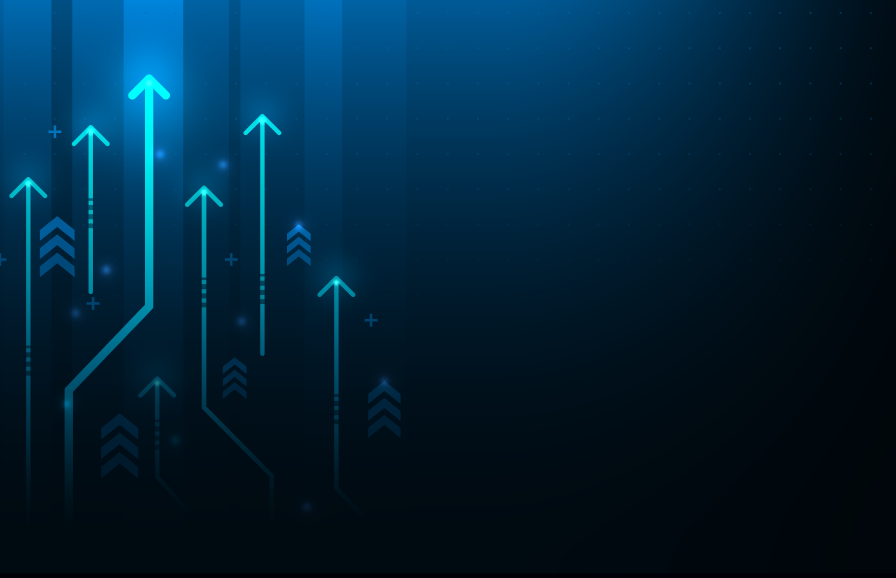
Give the GLSL for this background, as a WebGL 1 fragment shader.

```glsl
precision highp float;
// Glowing cyan arrows rising over a dark blue striped backdrop.
uniform vec2 u_resolution;

const vec3 NIGHT = vec3(0.0, 0.038, 0.065);
const vec3 BLUE = vec3(0.0, 0.315, 0.525);
const vec3 AZURE = vec3(0.0, 0.42, 0.70);
const vec3 TEAL = vec3(0.0, 0.45, 0.60);
const vec3 CYAN = vec3(0.0, 1.0, 1.0);
const vec3 PALE = vec3(0.5, 1.0, 0.75);
const vec3 HAZE = vec3(0.16, 0.40, 0.72);

// Lengths are hundredths of the canvas height.
float cover(float d, float pixel) {
  return clamp(0.5 - d / pixel, 0.0, 1.0);
}

float band(float x, float a, float b, float pixel) {
  return cover(abs(x - 0.5 * (a + b)) - 0.5 * (b - a), pixel);
}

float segment(vec2 p, vec2 a, vec2 b) {
  vec2 ab = b - a;
  float h = clamp(dot(p - a, ab) / max(dot(ab, ab), 0.0001), 0.0, 1.0);
  return length(p - a - ab * h);
}

float glow(vec2 p, vec2 center, float radius) {
  vec2 q = (p - center) / radius;
  return exp(-dot(q, q));
}

// Vertical gradient, light stripes and a dark right side
vec3 backdrop(vec2 p, float pixel) {
  float stripes = 1.0 + 0.10 * band(p.x, -2.0, 70.3, pixel);
  stripes += 0.10 * band(p.x, 0.6, 31.7, pixel);
  stripes -= 0.34 * band(p.x, 8.9, 12.5, pixel);
  stripes += 0.32 * band(p.x, 21.4, 31.7, pixel);
  stripes -= 0.17 * band(p.x, 39.6, 41.6, pixel);
  stripes += 0.18 * band(p.x, 52.7, 59.2, pixel);
  float rise = pow(clamp(p.y / 100.0, 0.0, 1.0), 2.2);
  float side = 1.0 - 0.95 * smoothstep(85.0, 165.0, p.x);
  return NIGHT * (0.6 + 0.4 * side) + BLUE * rise * side * stripes;
}

float dotGrid(vec2 p, float pixel) {
  vec2 cell = vec2(5.23, 6.10);
  vec2 q = (fract((p - vec2(4.24, 97.76)) / cell + 0.5) - 0.5) * cell;
  return cover(length(q) - 0.18, pixel) * smoothstep(35.0, 100.0, p.y);
}

// Stem from tip to knee, slanting to the foot, then dropping to the end
vec3 arrow(vec3 base, vec2 p, vec2 tip, float kneeY, vec2 foot, float endY,
           float radius, float dashY, float strength, float pixel) {
  vec2 knee = vec2(tip.x, kneeY);
  float stem = min(segment(p, tip, knee), segment(p, knee, foot));
  stem = min(stem, segment(p, foot, vec2(foot.x, endY)));
  vec2 q = vec2(abs(p.x - tip.x), p.y - tip.y);
  float head = segment(q, vec2(0.0), vec2(2.9, -2.9));
  float gap = smoothstep(0.15, 0.3, abs(fract((p.y - dashY) / 1.6) - 0.5));
  gap *= band(p.y, dashY - 5.2, dashY, pixel);
  float shape = max(cover(stem - radius, pixel) * (1.0 - 0.65 * gap),
                    cover(head - radius, pixel));
  float fade = strength * smoothstep(6.0, 52.0, p.y);
  vec3 ink = mix(TEAL, CYAN, smoothstep(30.0, 86.0, p.y));
  vec3 c = base + TEAL * 0.25 * fade * glow(p, tip, 5.0 * radius + 2.0);
  c = mix(c, ink, shape * fade);
  return c + PALE * 0.6 * fade * glow(p, tip - vec2(0.0, 0.8), 0.5);
}

vec3 chevrons(vec3 base, vec2 p, vec2 tip, float halfWidth, float strength, float pixel) {
  vec2 q = vec2(abs(p.x - tip.x), tip.y - p.y) / halfWidth;
  float unit = pixel / halfWidth;
  float shape = 0.0;
  for (int i = 0; i < 3; i++) {
    float top = float(i) * 1.05 + 0.8 * q.x;
    shape += band(q.y, top, top + 0.62, unit) * (1.0 - 0.15 * float(i));
  }
  return mix(base, AZURE, min(shape, 1.0) * cover(q.x - 1.0, unit) * strength);
}

float plusSign(vec2 p, vec2 center, float pixel) {
  vec2 q = abs(p - center);
  return cover(max(max(q.x, q.y) - 1.1, min(q.x, q.y) - 0.22), pixel);
}

vec3 spark(vec2 p, vec2 center, vec3 tint) {
  return tint * (0.45 * glow(p, center, 0.75) + 0.12 * glow(p, center, 1.8));
}

void main() {
  float pixel = 100.0 / u_resolution.y;
  vec2 p = gl_FragCoord.xy * pixel;
  vec3 c = backdrop(p, pixel);
  c = mix(c, AZURE, 0.35 * dotGrid(p, pixel));
  c += TEAL * 0.28 * glow(p, vec2(25.8, 81.0), 9.0);

  // Chevron stacks and plus signs
  c = chevrons(c, p, vec2(9.9, 62.6), 3.0, 0.8, pixel);
  c = chevrons(c, p, vec2(51.7, 61.2), 2.05, 0.8, pixel);
  c = chevrons(c, p, vec2(40.6, 38.2), 2.05, 0.3, pixel);
  c = chevrons(c, p, vec2(66.5, 34.1), 2.8, 0.25, pixel);
  c = chevrons(c, p, vec2(20.7, 28.5), 3.2, 0.2, pixel);
  c = mix(c, AZURE * 1.2, 0.8 * plusSign(p, vec2(9.5, 77.2), pixel));
  float dimPlus = plusSign(p, vec2(40.0, 55.1), pixel) + plusSign(p, vec2(0.0, 55.1), pixel);
  dimPlus += plusSign(p, vec2(16.1, 47.5), pixel) + plusSign(p, vec2(64.2, 44.6), pixel);
  c = mix(c, AZURE, 0.5 * dimPlus);

  // Arrows, left to right with the broad one last
  c = arrow(c, p, vec2(4.9, 69.0), 9.5, vec2(4.9, 9.5), 9.5, 0.38, 40.2, 0.8, pixel);
  c = arrow(c, p, vec2(15.7, 78.0), 49.5, vec2(15.7, 49.5), 49.5, 0.38, 65.7, 0.85, pixel);
  c = arrow(c, p, vec2(27.2, 34.5), 17.5, vec2(32.3, 11.7), 11.7, 0.38, 27.4, 0.6, pixel);
  c = arrow(c, p, vec2(35.3, 67.5), 29.5, vec2(47.0, 17.7), 9.7, 0.40, 52.0, 0.8, pixel);
  c = arrow(c, p, vec2(45.4, 79.9), 38.8, vec2(45.4, 38.8), 38.8, 0.38, 52.6, 0.85, pixel);
  c = arrow(c, p, vec2(58.2, 51.9), 15.5, vec2(62.5, 11.0), 11.0, 0.38, 31.8, 0.85, pixel);
  c = arrow(c, p, vec2(25.8, 86.4), 47.0, vec2(11.9, 32.5), 9.0, 0.72, -10.0, 1.0, pixel);

  // Scattered sparks
  c += spark(p, vec2(27.7, 73.3), HAZE) + spark(p, vec2(38.6, 71.5), HAZE);
  c += spark(p, vec2(18.4, 53.3), HAZE) + spark(p, vec2(51.7, 61.0), HAZE);
  c += 0.6 * (spark(p, vec2(13.1, 45.8), HAZE) + spark(p, vec2(41.8, 44.4), HAZE));
  c += 0.6 * (spark(p, vec2(66.5, 34.0), HAZE) + spark(p, vec2(11.5, 30.1), TEAL));
  c += 0.3 * (spark(p, vec2(30.3, 23.8), TEAL) + spark(p, vec2(53.1, 12.3), HAZE));
  c = mix(c, vec3(0.0, 0.0, 0.03), cover(p.y - 0.8, pixel));
  gl_FragColor = vec4(c, 1.0);
}
```
